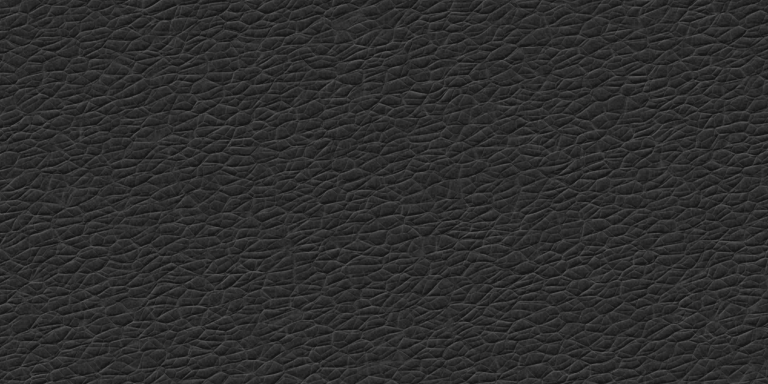
A WebGL 1 fragment shader for this texture:

```glsl
precision highp float;
// Black pebbled leather: slanted, elongated grains lit from above.

uniform vec2 u_resolution;

const vec3  LEATHER_TINT   = vec3(1.0, 0.998, 0.996);
const float BASE_TONE      = 0.166;
const float DARKEST        = 0.085;
const float LIGHTEST       = 0.32;
const vec2  GRAIN_DENSITY  = vec2(16.0, 35.0); // grains per canvas height
const float GRAIN_TILT     = 0.27;             // radians, rising to the right
const float GRAIN_JITTER   = 0.98;
const float WARP_AMOUNT    = 0.015;
const float DOME_STEEPNESS = 3.4;
const float WRINKLE_DEPTH  = 0.48;
const float RELIEF_STEP    = 0.0019;
const vec2  LIGHT_DIR      = vec2(-0.28, 0.96);
const float RELIEF_GAIN    = 0.158;
const float RIM_WIDTH      = 0.19;
const float RIM_SHIFT      = 0.0018;
const float RIM_GAIN       = 0.040;
const float WRINKLE_RIM    = 0.6;
const float PORE_DENSITY   = 250.0;
const float PORE_GAIN      = 0.058;

float hash(vec2 p) {
  return fract(sin(dot(p, vec2(127.1, 311.7))) * 43758.545);
}

vec2 hash2(vec2 p) {
  return vec2(hash(p), hash(p + vec2(37.3, 17.9)));
}

float noise(vec2 p) {
  vec2 i = floor(p);
  vec2 f = fract(p);
  f = f * f * (3.0 - 2.0 * f);
  float low  = mix(hash(i), hash(i + vec2(1.0, 0.0)), f.x);
  float high = mix(hash(i + vec2(0.0, 1.0)), hash(i + vec2(1.0)), f.x);
  return mix(low, high, f.y);
}

// Gap between the two nearest cell centres: zero along the creases.
float creaseDistance(vec2 p) {
  vec2 cell = floor(p);
  vec2 f = fract(p);
  float nearest = 8.0;
  float second = 8.0;
  for (int y = -1; y <= 1; y++) {
    for (int x = -1; x <= 1; x++) {
      vec2 offset = vec2(float(x), float(y));
      vec2 centre = offset + 0.5 + GRAIN_JITTER * (hash2(cell + offset) - 0.5);
      float d = length(centre - f);
      second = min(second, max(nearest, d));
      nearest = min(nearest, d);
    }
  }
  return second - nearest;
}

// Crease distances of the main grains (x) and of the finer cross wrinkles (y).
vec2 creases(vec2 p) {
  vec2 bend = vec2(noise(p * 9.0), noise(p * 9.0 + 41.0)) - 0.5;
  bend += 0.45 * (vec2(noise(p * 28.0 + 7.0), noise(p * 28.0 + 63.0)) - 0.5);
  p += WARP_AMOUNT * bend;
  float c = cos(GRAIN_TILT);
  float s = sin(GRAIN_TILT);
  vec2 q = vec2(c * p.x + s * p.y, c * p.y - s * p.x) * GRAIN_DENSITY + 60.0;
  vec2 cross = vec2(q.x * 1.5 + q.y * 0.35, q.y * 1.1 - q.x * 0.45) + 19.0;
  return vec2(creaseDistance(q), creaseDistance(cross));
}

float grainHeight(vec2 p) {
  vec2 groove = exp(-DOME_STEEPNESS * creases(p));
  return 1.0 - groove.x - WRINKLE_DEPTH * groove.y;
}

void main() {
  vec2 p = gl_FragCoord.xy / u_resolution.y;

  // Slopes facing the light brighten, the far slopes fall into shade.
  vec2 stepToLight = LIGHT_DIR * RELIEF_STEP;
  float relief = grainHeight(p - stepToLight) - grainHeight(p + stepToLight);
  float strength = 0.65 + 0.7 * noise(p * 32.0 + 13.0);

  // Thin worn highlight on the lit lip of each crease, broken along its length.
  vec2 lips = 1.0 - smoothstep(0.0, RIM_WIDTH, creases(p + LIGHT_DIR * RIM_SHIFT));
  float rim = max(lips.x, WRINKLE_RIM * lips.y);
  rim *= 0.2 + 1.4 * noise(p * 45.0 + 5.0);

  // Fine pores.
  float pores = noise(p * PORE_DENSITY) - 0.5;

  float tone = BASE_TONE + RELIEF_GAIN * strength * relief + RIM_GAIN * rim
             + PORE_GAIN * pores;
  gl_FragColor = vec4(LEATHER_TINT * clamp(tone, DARKEST, LIGHTEST), 1.0);
}
```
